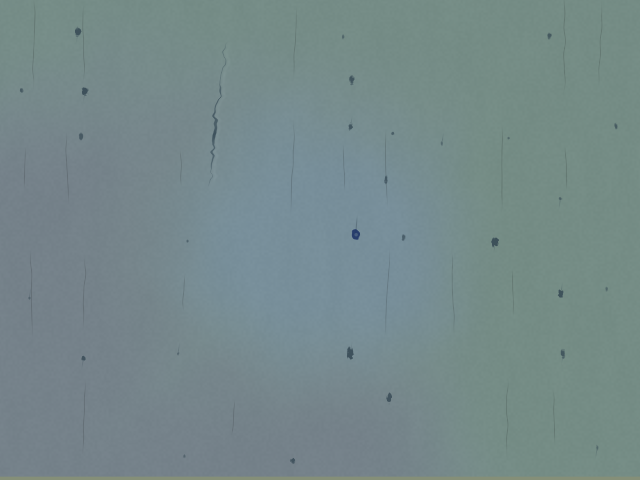
This texture is drawn by a Shadertoy shader. Its source:

```glsl
// Weathered blue-green painted wall with dark specks, faint scratches and a thin crack.

const vec3 TEAL       = vec3(0.470, 0.552, 0.555);
const vec3 GREEN      = vec3(0.458, 0.550, 0.522);
const vec3 MAUVE      = vec3(0.458, 0.507, 0.540);
const vec3 BLUE       = vec3(0.470, 0.560, 0.605);
const vec3 EDGE_OLIVE = vec3(0.520, 0.560, 0.470);
const vec3 SPECK_DARK = vec3(0.200, 0.275, 0.320);
const vec3 CHIP_BLUE  = vec3(0.110, 0.200, 0.400);
const vec3 CRACK_DARK = vec3(0.180, 0.260, 0.310);

const float EDGE_HEIGHT   = 0.007;
const float SPECK_CELL    = 0.11;
const float SPECK_SHARE   = 0.25;
const vec2  SCRATCH_CELL  = vec2(0.11, 0.26);
const float SCRATCH_SHARE = 0.40;
const float SCRATCH_DEPTH = 0.17;
const float GRAIN         = 0.014;
const float MOTTLE        = 0.014;
const float SOFTNESS      = 0.0014;
const vec2  CHIP_CENTER   = vec2(0.741, 0.511);
const vec2  CRACK_SPAN    = vec2(0.605, 0.917);

float hash(vec2 p) {
    vec3 q = fract(p.xyx * 0.1031);
    q += dot(q, q.yzx + 33.33);
    return fract((q.x + q.y) * q.z);
}

float noise(vec2 p) {
    vec2 i = floor(p), f = fract(p);
    f = f * f * (3.0 - 2.0 * f);
    return mix(mix(hash(i), hash(i + vec2(1, 0)), f.x),
               mix(hash(i + vec2(0, 1)), hash(i + 1.0), f.x), f.y);
}

float fbm(vec2 p) {
    float sum = 0.0, amp = 0.5;
    for (int i = 0; i < 4; i++) {
        sum += amp * noise(p);
        p = p * 2.03 + 17.0;
        amp *= 0.5;
    }
    return sum;
}

// Coverage of a shape from its signed distance.
float fill(float d) {
    float w = max(SOFTNESS, 0.75 / iResolution.y);
    return 1.0 - smoothstep(-w, w, d);
}

// Broad colour drift, mottling and grain of the paint.
vec3 paint(vec2 p) {
    vec2 q = p + 0.16 * (vec2(fbm(p * 4.0), fbm(p * 4.0 + 40.0)) - 0.47);
    vec3 col = mix(TEAL, GREEN, smoothstep(0.78, 1.15, q.x + 0.1 * q.y));
    col = mix(col, GREEN, 0.8 * smoothstep(0.72, 1.0, q.y));
    float left = 1.0 - smoothstep(0.12, 0.62, q.x);
    float low = 1.0 - smoothstep(0.05, 0.38, q.y);
    float mauve = max(left * (1.0 - smoothstep(0.65, 0.95, q.y)),
                      low * (1.0 - smoothstep(0.70, 1.05, q.x)));
    col = mix(col, MAUVE, mauve);
    float middle = length((q - vec2(0.69, 0.50)) / vec2(0.40, 0.36));
    col = mix(col, BLUE, 1.0 - smoothstep(0.35, 1.0, middle));
    col += MOTTLE * (fbm(p * vec2(30.0, 9.0)) - 0.47);
    return col + GRAIN * (noise(p * 210.0) - 0.5);
}

// Scattered specks, some with a thin smear above or below.
float specks(vec2 p) {
    vec2 id = floor(p / SPECK_CELL);
    if (hash(id + 3.7) > SPECK_SHARE) return 0.0;
    vec2 center = 0.3 + 0.4 * vec2(hash(id + 11.3), hash(id + 27.9));
    vec2 q = p - (id + center) * SPECK_CELL;
    float size = hash(id + 51.1);
    float radius = mix(0.0022, 0.0065, size * size);
    float tall = mix(1.0, 2.1, hash(id + 71.7));
    float d = length(q / vec2(1.0, tall)) - radius * (0.65 + 0.7 * noise(p * 260.0));
    float side = hash(id + 83.0) < 0.5 ? -1.0 : 1.0;
    float along = side * q.y / 0.026;
    float smear = fill(abs(q.x - 0.15 * q.y) - 0.0008)
                * step(0.0, along) * (1.0 - smoothstep(0.2, 1.0, along));
    smear *= step(0.55, hash(id + 97.0));
    return max(fill(d) * mix(0.5, 0.85, size), 0.3 * smear);
}

// Faint, nearly vertical hairlines.
float scratches(vec2 p) {
    vec2 id = floor(p / SCRATCH_CELL);
    vec2 f = fract(p / SCRATCH_CELL) - 0.5;
    float shown = step(hash(id + 7.1), SCRATCH_SHARE);
    float offset = 0.5 * (hash(id + 19.0) - 0.5) + 0.25 * f.y * (hash(id + 31.0) - 0.4);
    offset += 0.04 * (noise(p * 35.0) - 0.5);
    float reach = mix(0.15, 0.45, hash(id + 43.0));
    float fade = 1.0 - smoothstep(0.5 * reach, reach, abs(f.y));
    return shown * fade * fill(abs(f.x - offset) * SCRATCH_CELL.x - 0.0007);
}

// Jagged crack: x is the dark line, y the pale lifted paint beside it.
vec2 crack(vec2 p) {
    float t = (p.y - CRACK_SPAN.x) / (CRACK_SPAN.y - CRACK_SPAN.x);
    float x = mix(0.435, 0.462, t) + 0.008 * smoothstep(0.55, 0.63, t);
    x += 0.011 * (noise(vec2(p.y * 38.0, 2.0)) - 0.5) + 0.006 * (noise(vec2(p.y * 120.0, 9.0)) - 0.5);
    float ends = smoothstep(0.0, 0.08, t) * (1.0 - smoothstep(0.92, 1.0, t));
    float belly = smoothstep(0.1, 0.35, t) * (1.0 - smoothstep(0.5, 0.8, t));
    float width = (0.0007 + 0.0017 * belly) * (0.4 + 1.2 * noise(vec2(p.y * 75.0, 5.0)));
    float depth = mix(0.45, 0.85, belly) * (0.6 + 0.4 * noise(vec2(p.y * 50.0, 8.0)));
    float pale = 1.0 - smoothstep(0.0, 0.006, abs(p.x - x - 0.007));
    return ends * vec2(depth * fill(abs(p.x - x) - width), pale);
}

void mainImage(out vec4 fragColor, in vec2 fragCoord) {
    vec2 p = fragCoord / iResolution.y;
    vec3 col = paint(p);
    col *= 1.0 - SCRATCH_DEPTH * scratches(p);
    col = mix(col, SPECK_DARK, specks(p));

    vec2 split = crack(p);
    col = mix(col + 0.018 * split.y, CRACK_DARK, split.x);

    // Blue chip with a lighter core and a thin tail.
    vec2 c = p - CHIP_CENTER;
    float chip = length(c * vec2(1.15, 0.9)) - 0.0095 - 0.004 * (noise(p * 150.0) - 0.5);
    float tail = fill(abs(c.x - 0.08 * c.y) - 0.001) * step(0.0, c.y) * (1.0 - smoothstep(0.02, 0.046, c.y));
    col = mix(col, SPECK_DARK, 0.4 * tail);
    col = mix(col, CHIP_BLUE, 0.88 * fill(chip));
    col = mix(col, BLUE, 0.4 * fill(length(c - vec2(0.001, 0.0)) - 0.0035));

    // Olive strip along the lower edge.
    col = mix(col, EDGE_OLIVE, fill(p.y - EDGE_HEIGHT));
    fragColor = vec4(col, 1.0);
}
```
